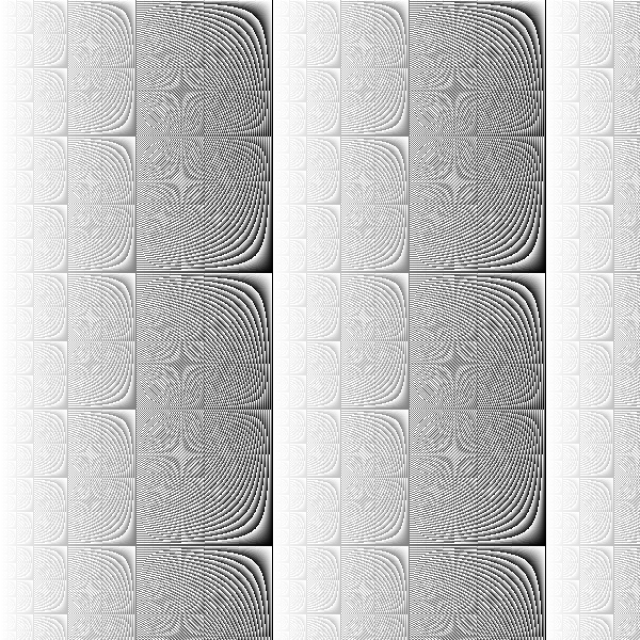
Give the GLSL for this pattern, as a Shadertoy shader.

```glsl
// Bitwise product weave: every cell of a 256 x 256 tile takes the byte (a | a * b),
// where a and b count down across and down the tile. The wrapped product makes
// hyperbolic moire bands, and the OR splits them into halving, fading columns.

const float CELLS_DOWN = 600.0;  // cells along the canvas height, 2.34 tiles
const int BYTE_MASK = 255;       // tile size minus one, and the largest grey
const int MAX_TAPS = 8;          // most cells averaged per axis

// Grey level of one cell, repeating every 256 cells both ways
float cellGrey(ivec2 cell) {
    ivec2 down = BYTE_MASK - (cell & BYTE_MASK);
    int level = (down.x | (down.x * down.y)) & BYTE_MASK;
    return float(level) / float(BYTE_MASK);
}

// Length of the part of each unit cell lying between low and high
vec2 overlap(vec2 cell, vec2 low, vec2 high) {
    return max(min(cell + 1.0, high) - max(cell, low), 0.0);
}

// Area average of the cells under a square footprint
float filteredGrey(vec2 center, float width) {
    vec2 low = center - 0.5 * width;
    vec2 high = center + 0.5 * width;
    vec2 first = floor(low);
    int taps = min(int(ceil(width)) + 1, MAX_TAPS);
    float sum = 0.0;
    float area = 0.0;
    for (int j = 0; j < taps; j++) {
        for (int i = 0; i < taps; i++) {
            vec2 cell = first + vec2(i, j);
            vec2 covered = overlap(cell, low, high);
            float weight = covered.x * covered.y;
            sum += weight * cellGrey(ivec2(cell));
            area += weight;
        }
    }
    return sum / max(area, 1e-5);
}

void mainImage(out vec4 fragColor, in vec2 fragCoord) {
    // Cell coordinates run right and down from the upper left corner
    float cellsPerPixel = CELLS_DOWN / iResolution.y;
    vec2 position = vec2(fragCoord.x, iResolution.y - fragCoord.y) * cellsPerPixel;
    fragColor = vec4(vec3(filteredGrey(position, cellsPerPixel)), 1.0);
}
```
